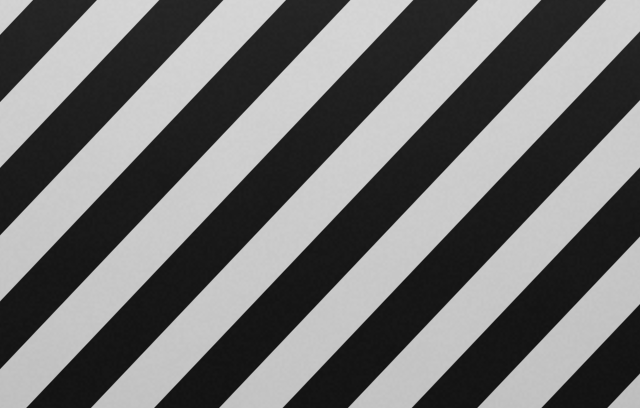
Reproduce this pattern procedurally as a Shadertoy shader.

```glsl
#define PERIOD 0.3135     // horizontal stripe spacing, in canvas heights
#define START 0.0761      // left edge of the first dark stripe along the top
#define SLANT 0.949       // horizontal run per unit of height
#define DARK_SHARE 0.506  // dark part of each period
#define BOW 0.0023        // slight widening of the spacing away from the middle
#define GRAIN_CELLS 170.0
#define GRAIN_AMOUNT 0.016

float hash(vec2 cell) {
    vec3 q = fract(cell.xyx * 0.1031);
    q += dot(q, q.yzx + 33.33);
    return fract((q.x + q.y) * q.z);
}

float valueNoise(vec2 p) {
    vec2 cell = floor(p);
    vec2 f = fract(p);
    f = f * f * (3.0 - 2.0 * f);
    float lower = mix(hash(cell), hash(cell + vec2(1.0, 0.0)), f.x);
    float upper = mix(hash(cell + vec2(0.0, 1.0)), hash(cell + 1.0), f.x);
    return mix(lower, upper, f.y);
}

// Signed distance to the nearest dark stripe, negative inside
float stripeDistance(vec2 p) {
    float phase = (p.x + SLANT * (1.0 - p.y) - START) / PERIOD;
    float offset = phase - 3.5;
    phase -= BOW * (offset * offset - 5.0);
    float fromCentre = abs(fract(phase - 0.5 * DARK_SHARE + 0.5) - 0.5);
    return (fromCentre - 0.5 * DARK_SHARE) * PERIOD / length(vec2(1.0, SLANT));
}

void mainImage(out vec4 fragColor, in vec2 fragCoord) {
    vec2 uv = fragCoord / iResolution.xy;
    vec2 p = fragCoord / iResolution.y;

    // Soft light falling from the top
    float darkTone = mix(0.078, 0.148, pow(uv.y, 1.6));
    float lightTone = mix(0.763, 0.836, uv.y);

    // Gentle falloff toward the sides
    float side = uv.x - 0.47;
    lightTone -= 0.06 * side * side;

    // Stripes with smoothed edges
    float edge = 0.75 / iResolution.y;
    float tone = mix(darkTone, lightTone, smoothstep(-edge, edge, stripeDistance(p)));

    // Fine paper grain with faint broad mottling
    tone += GRAIN_AMOUNT * (valueNoise(p * GRAIN_CELLS) - 0.5);
    tone += 0.006 * (valueNoise(p * 9.0) - 0.5);

    fragColor = vec4(vec3(tone), 1.0);
}
```
